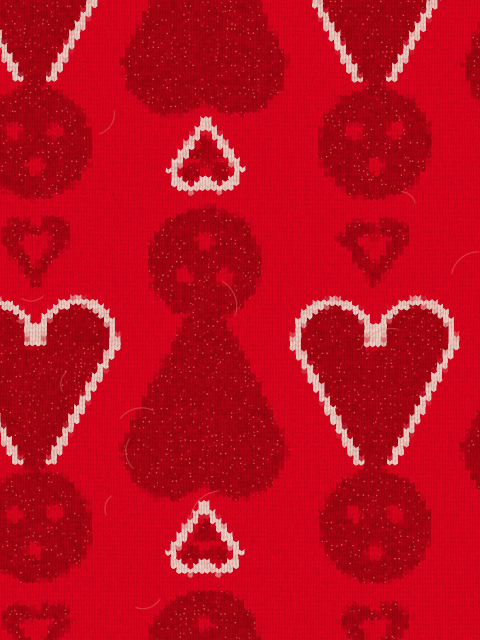
Give the GLSL for this pattern, as a WebGL 2 fragment shader.

```glsl
#version 300 es
precision highp float;
// Knitted fabric: columns of upright and inverted hearts alternate with wheels.
// Each V-shaped stitch samples a distance-field chart at its centre, then gets
// yarn shading, metallic glints in the dark motifs and a few stray fibres.

uniform vec2 u_resolution;
out vec4 outColor;

// Lengths are in hundredths of the canvas width.
const vec2 REPEAT = vec2(70.8, 79.9);
const vec2 ORIGIN = vec2(78.1, 63.0);        // notch of one large heart
const vec2 STITCH = REPEAT / vec2(60.0, 84.0);
const float V_SLOPE = 0.9;
const float OUTLINE = 1.75;
const float WARP = 0.7;
const float GLINT_CHANCE = 0.30;
const int FIBRES = 12;
const vec3 RED = vec3(0.85, 0.008, 0.11);
const vec3 DARK = vec3(0.69, 0.01, 0.075);
const vec3 DEEP = vec3(0.53, 0.01, 0.045);
const vec3 CREAM = vec3(0.91, 0.80, 0.76);
const vec3 PINK = vec3(0.80, 0.51, 0.49);
const vec3 GLINT = vec3(0.92, 0.42, 0.36);

vec2 hash2(vec2 p) {
  vec3 q = fract(vec3(p.xyx) * vec3(0.1031, 0.1030, 0.0973));
  q += dot(q, q.yzx + 33.33);
  return fract((q.xx + q.yz) * q.zy);
}

float gradientNoise(vec2 p) {
  vec2 i = floor(p), f = fract(p), u = f * f * (3.0 - 2.0 * f);
  vec2 o = vec2(0.0, 1.0);
  float a = dot(hash2(i) * 2.0 - 1.0, f);
  float b = dot(hash2(i + o.yx) * 2.0 - 1.0, f - o.yx);
  float c = dot(hash2(i + o) * 2.0 - 1.0, f - o);
  float d = dot(hash2(i + 1.0) * 2.0 - 1.0, f - 1.0);
  return mix(mix(a, b, u.x), mix(c, d, u.x), u.y);
}

// Two round lobes and a wedge tangent to them; depth sets the tip, grow rounds it.
float heart(vec2 p, float size, float depth, float grow) {
  p.x = abs(p.x);
  vec2 n = vec2(depth * depth - 1.0, -2.0 * depth) / (depth * depth + 1.0);
  float lobe = length(p - vec2(size, 0.0)) - size - grow;
  float side = dot(n, p) - (n.x + 1.0) * size - grow;
  float notch = sqrt(grow * (2.0 * size + grow));
  float core = max(side, min(p.y, max(p.y - notch, p.x - size)));
  return min(lobe, core);
}

// Disc with three small openings, the first one pointing up.
float wheel(vec2 p) {
  float d = length(p) - 11.8;
  for (int i = 0; i < 3; i++) {
    float a = 1.5708 + 2.0944 * float(i);
    d = max(d, 1.7 - length(p - 5.0 * vec2(cos(a), sin(a))));
  }
  return d;
}

// Position relative to a motif centre that recurs every repeat.
vec2 around(vec2 p, float y) {
  return vec2(p.x, mod(p.y - y + 0.5 * REPEAT.y, REPEAT.y) - 0.5 * REPEAT.y);
}

// x: distance to the dark yarn, y: distance to the cream outline.
vec2 chart(vec2 p) {
  float column = floor(p.x / (0.5 * REPEAT.x) + 0.5);
  p.x -= column * 0.5 * REPEAT.x;
  vec2 flip = vec2(1.0, -1.0);
  if (mod(column, 2.0) < 0.5) {
    vec2 q = around(p, 0.0);
    float big = heart(q, 8.55, 4.0, 0.0);
    float ring = max(abs(big + 0.5 * OUTLINE) - 0.5 * OUTLINE, -26.0 - q.y);
    float small = heart(around(p, 21.4), 3.45, 3.1, 0.0);
    small = max(small, -heart(around(p, 20.1), 1.6, 3.2, 0.0));
    float dark = min(big + OUTLINE, min(small, wheel(around(p, -39.1) * flip)));
    return vec2(dark, ring);
  }
  float big = heart(around(p, -23.4) * flip, 6.9, 4.37, 2.95);
  float small = heart(around(p, -45.1) * flip, 3.0, 3.2, 1.4);
  float ring = abs(small + 0.5 * OUTLINE) - 0.5 * OUTLINE;
  return vec2(min(min(big, small + OUTLINE + 0.8), wheel(around(p, 15.6))), ring);
}

// Thin curved hairs scattered over the cloth.
float fibres(vec2 p, float height) {
  float cover = 0.0;
  for (int i = 0; i < FIBRES; i++) {
    vec2 h = hash2(vec2(float(i) * 7.3 + 2.0, 19.0)), k = hash2(h * 91.0 + 5.0);
    vec2 d = p - h * vec2(100.0, height);
    float radius = 3.0 + 5.0 * k.x, turn = 6.2832 * k.y;
    vec2 axis = vec2(cos(turn), sin(turn));
    float arc = smoothstep(0.72, 0.82, dot(normalize(d + 0.001), axis));
    cover = max(cover, arc * (1.0 - smoothstep(0.04, 0.20, abs(length(d) - radius))));
  }
  return cover;
}

vec3 fabric(vec2 canvas, float height) {
  vec2 p = canvas - ORIGIN;
  p += WARP * vec2(gradientNoise(canvas * 0.035), gradientNoise(canvas * 0.035 + 41.0));
  p += 0.22 * vec2(gradientNoise(canvas * 0.7), gradientNoise(canvas * 0.7 + 17.0));

  // Stitch lattice: rows bend into a V inside each column.
  vec2 q = p / STITCH;
  float across = abs(fract(q.x) - 0.5);
  q.y -= V_SLOPE * across;
  vec2 id = floor(q), rnd = hash2(id + 200.0);
  vec2 pattern = chart((id + vec2(0.5, 0.5 + 0.5 * V_SLOPE)) * STITCH);
  float leg = sin(6.2832 * across) * (0.45 + 0.55 * sin(3.1416 * fract(q.y)));
  float fuzz = gradientNoise(canvas * 2.3) + 0.6 * gradientNoise(canvas * 0.9);

  float dark = 1.0 - smoothstep(-0.5, 0.5, pattern.x + 0.9 * (rnd.x - 0.5));
  float cream = 1.0 - smoothstep(-0.1, 0.15, pattern.y);
  vec3 ground = RED * (0.90 + 0.13 * leg + 0.09 * fuzz);
  float depth = clamp(0.85 - 0.7 * leg + 0.45 * (rnd.y - 0.5) + 0.7 * fuzz, 0.0, 1.0);
  vec3 color = mix(ground, mix(DARK, DEEP, depth), dark * 0.93);

  // Metallic thread: tiny points scattered through the dark yarn.
  vec2 cell = floor(canvas * 1.05), spot = hash2(cell + 77.0);
  float point = length(fract(canvas * 1.05) - 0.2 - 0.6 * spot);
  float lit = step(hash2(cell + 311.0).x, GLINT_CHANCE) * (0.35 + 0.65 * spot.y);
  color = mix(color, GLINT, dark * lit * (1.0 - smoothstep(0.08, 0.24, point)));

  vec3 yarn = mix(PINK, CREAM, clamp(0.35 + 0.9 * leg + 0.35 * (rnd.x - 0.5), 0.0, 1.0));
  color = mix(color, yarn * (1.0 + 0.08 * fuzz), cream);
  return mix(color, vec3(0.90, 0.50, 0.46), 0.42 * fibres(canvas, height));
}

void main() {
  float unit = 100.0 / u_resolution.x;
  vec3 sum = vec3(0.0);
  for (int i = 0; i < 4; i++) {              // 2 x 2 supersampling
    vec2 offset = vec2(float(i & 1), float(i >> 1)) * 0.5 - 0.25;
    sum += fabric((gl_FragCoord.xy + offset) * unit, u_resolution.y * unit);
  }
  outColor = vec4(clamp(sum * 0.25, 0.0, 1.0), 1.0);
}
```
